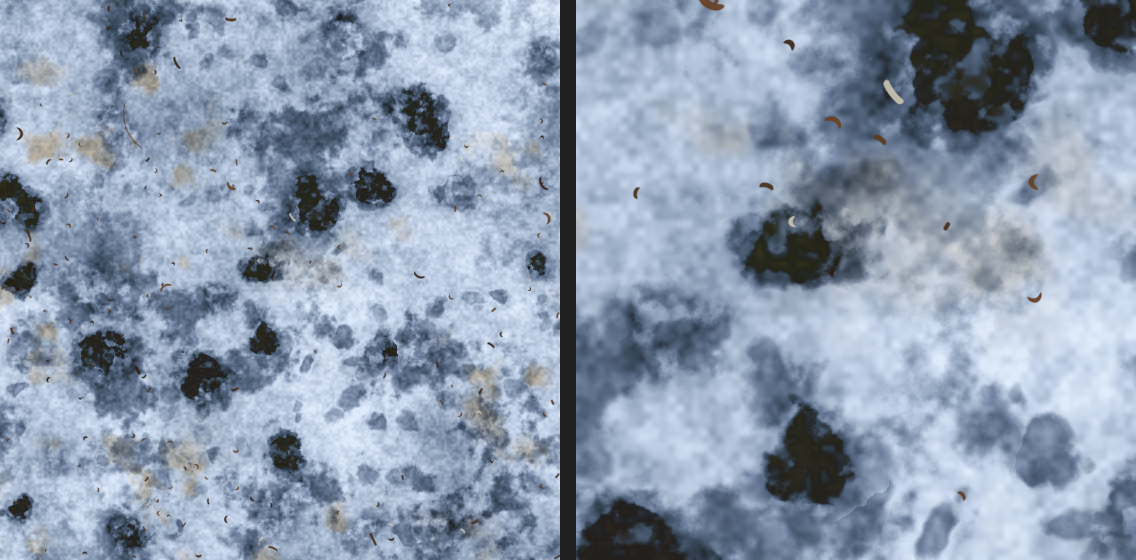
Left: the whole. Right: its middle third, enlarged.
A Shadertoy shader for this texture:

```glsl
#define HOLE_GRID 7.0
#define HOLE_SHARE 0.62
#define DIMPLE_GRID 19.0
#define DIMPLE_SHARE 0.65
#define SNOW_LEVEL 0.09
#define SNOW_WAVES 0.75
#define GRAIN 0.30
#define MELT 0.36
#define CORE_SHARE 0.48

const vec3 RAMP[6] = vec3[6](
    vec3(0.76, 0.82, 0.91), vec3(0.62, 0.69, 0.78), vec3(0.47, 0.54, 0.65),
    vec3(0.33, 0.40, 0.50), vec3(0.21, 0.27, 0.34), vec3(0.11, 0.12, 0.13));

float hash(vec2 p) {
    vec3 q = fract(p.xyx * vec3(0.1031, 0.1030, 0.0973));
    q += dot(q, q.yzx + 33.33);
    return fract((q.x + q.y) * q.z);
}

vec2 hash2(vec2 p) { return vec2(hash(p), hash(p + 57.3)); }

mat2 turn(float a) { return mat2(cos(a), sin(a), -sin(a), cos(a)); }

float noise(vec2 p) {
    vec2 i = floor(p), f = fract(p);
    f = f * f * (3.0 - 2.0 * f);
    return mix(mix(hash(i), hash(i + vec2(1, 0)), f.x),
               mix(hash(i + vec2(0, 1)), hash(i + vec2(1, 1)), f.x), f.y);
}

float fbm(vec2 p) {
    float sum = 0.0, amp = 0.5;
    for (int i = 0; i < 5; i++) {
        sum += amp * noise(p);
        p = turn(0.6) * p * 2.03 + 17.1;
        amp *= 0.5;
    }
    return sum / 0.97;
}

// Where small melt dimples and litter gather
float cluster(vec2 p) { return smoothstep(0.42, 0.62, fbm(p * 3.2 + 41.0)); }

// Scattered ovals: x = signed distance, y = random tone of the nearest one
vec2 ovals(vec2 p, float grid, float share, float gated, float seed) {
    vec2 g = p * grid, id = floor(g), best = vec2(1.0, 0.0);
    for (int k = 0; k < 9; k++) {
        vec2 c = id + vec2(k % 3 - 1, k / 3 - 1), key = c + seed;
        float keep = share * mix(1.0, cluster((c + 0.5) / grid), gated);
        if (hash(key + 9.7) > keep) continue;
        vec2 d = turn(6.28 * hash(key + 3.1)) * (g - c - 0.15 - 0.7 * hash2(key));
        d.y *= mix(0.8, 1.35, hash(key + 5.9));
        float s = length(d) - mix(0.17, 0.37, hash(key + 21.3));
        if (s < best.x) best = vec2(s, hash(key + 71.7));
    }
    return vec2(best.x / grid, best.y);
}

// Bent slivers: x = coverage, y = random tint
vec2 slivers(vec2 p, float grid, float share, vec2 size, float seed) {
    vec2 g = p * grid, id = floor(g), hit = vec2(0.0);
    float px = 1.0 / iResolution.y;
    for (int k = 0; k < 9; k++) {
        vec2 c = id + vec2(k % 3 - 1, k / 3 - 1), key = c + seed;
        if (hash(key + 4.3) > share * (0.12 + cluster((c + 0.5) / grid + 0.37))) continue;
        vec2 d = turn(6.28 * hash(key + 8.1)) * (g - c - 0.2 - 0.6 * hash2(key)) / grid;
        float reach = size.x * mix(0.3, 1.0, hash(key + 2.9));
        d.y += (hash(key + 6.7) - 0.5) * d.x * d.x / reach;
        d.x -= clamp(d.x, -reach, reach);
        float cover = smoothstep(px, -px, length(d) - size.y * mix(0.6, 1.1, hash(key + 1.7)));
        if (cover > hit.x) hit = vec2(cover, hash(key + 31.1));
    }
    return hit;
}

vec3 litter(vec3 color, vec2 sliver) {
    vec3 tint = mix(vec3(0.13, 0.08, 0.06), vec3(0.44, 0.27, 0.13), sliver.y);
    tint = mix(tint, vec3(0.80, 0.78, 0.70), step(0.91, sliver.y));
    return mix(color, tint, sliver.x * 0.9);
}

void mainImage(out vec4 fragColor, in vec2 fragCoord) {
    vec2 p = fragCoord / iResolution.y;
    float ragged = fbm(p * 62.0) - 0.5;
    float grain = 0.6 * noise(p * 210.0) + 0.4 * noise(p * 120.0 + 9.0) - 0.5;
    vec2 warped = p + 0.07 * (vec2(fbm(p * 13.0), fbm(p * 13.0 + 80.0)) - 0.5);

    // Snow surface with soft hollows and half-melted patches
    float dark = SNOW_LEVEL + SNOW_WAVES * (fbm(p * 5.0 + 3.0) - 0.5);
    dark += GRAIN * grain + 0.35 * ragged;
    float melt = smoothstep(0.50, 0.68, fbm(p * 9.0 + 12.0) + 0.35 * ragged);
    dark += MELT * melt * (0.5 + 0.7 * cluster(p));

    // Small dimples of wet ice
    vec2 dimple = ovals(warped, DIMPLE_GRID, DIMPLE_SHARE, 1.0, 130.0);
    float dimpleCover = smoothstep(0.006, -0.005, dimple.x + 0.03 * ragged);
    dark = mix(dark, mix(0.30, 0.65, dimple.y) + 0.7 * ragged + 0.3 * grain, 0.8 * dimpleCover);

    // Large melt holes with shaded rims and frosted floors
    vec2 hole = ovals(warped, HOLE_GRID, HOLE_SHARE, 0.0, 20.0);
    float edge = hole.x + 0.04 * ragged;
    float holeCover = smoothstep(0.007, -0.006, edge);
    float frost = smoothstep(0.47, 0.70, fbm(p * 75.0 + 30.0));
    float ground = mix(0.52, 0.82, hole.y) + 0.8 * ragged + 0.35 * grain - 0.32 * frost;
    dark += 0.20 * exp(-max(hole.x, 0.0) / 0.02);
    dark = mix(dark, ground, holeCover * mix(0.75, 1.0, hole.y));

    // Bare soil in the deeper holes
    float bare = fbm(p * 24.0 + 60.0) - 12.0 * hole.x - 0.62;
    float core = smoothstep(-0.03, 0.07, bare + 0.5 * ragged) * holeCover;
    core *= step(1.0 - CORE_SHARE, hole.y);
    dark = mix(dark, 1.0 + 0.5 * grain - 0.25 * frost, core);

    // Tone to colour
    vec3 color = RAMP[0] + vec3(0.11, 0.10, 0.07) * clamp(-dark * 5.0, 0.0, 1.0);
    for (int i = 0; i < 5; i++)
        color = mix(color, RAMP[i + 1], clamp(dark * 5.0 - float(i), 0.0, 1.0));
    vec3 soil = mix(vec3(0.15, 0.12, 0.09), vec3(0.17, 0.18, 0.07), noise(p * 9.0 + 5.0));
    color = mix(color, soil * (1.0 + 1.2 * grain), 0.55 * core * smoothstep(0.7, 1.0, dark));

    // Rusty stains and litter
    float stain = cluster(p + 0.37) * smoothstep(0.55, 0.75, fbm(p * 15.0 + 90.0));
    color *= mix(vec3(1.0), vec3(0.93, 0.82, 0.68), stain);
    color = litter(color, slivers(p, 44.0, 0.13, vec2(0.004, 0.0016), 7.0));
    color = litter(color, slivers(p, 11.0, 0.28, vec2(0.011, 0.0024), 50.0));
    color = litter(color, slivers(p, 3.0, 0.40, vec2(0.05, 0.0012), 90.0));
    fragColor = vec4(clamp(color, 0.0, 1.0), 1.0);
}
```
